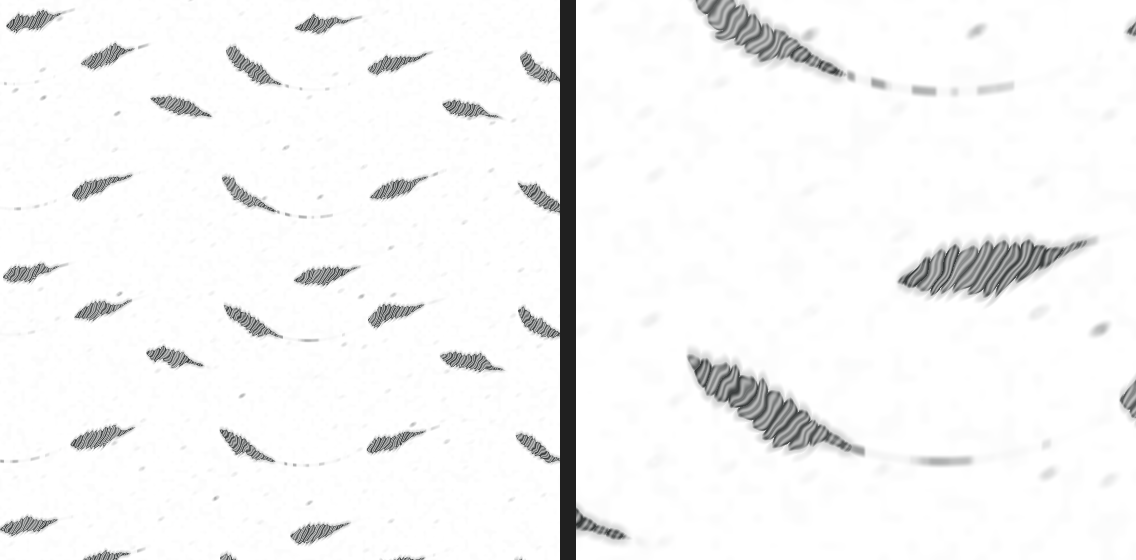
Left: the whole. Right: its middle third, enlarged.
This pattern is drawn by a WebGL 1 fragment shader. Its source:

```glsl
precision highp float;
uniform vec2 u_resolution;

#define CELL vec2(0.525, 0.452)
#define ORIGIN vec2(0.056, 0.964)
#define TURN 0.011
#define HALF_LENGTH 0.053
#define HALF_WIDTH 0.0142
#define PITCH 0.0092
#define LEAN 0.65
#define SOFTNESS 0.0032
#define SPECK_GRID 0.045
#define TINT vec3(1.0, 0.985, 0.985)

vec3 hash3(vec2 p) {
  vec3 q = fract(p.xyx * vec3(0.1031, 0.1030, 0.0973));
  q += dot(q, q.yxz + 33.33);
  return fract((q.xxy + q.yzz) * q.zyx);
}

float noise(vec2 p) {
  vec2 i = floor(p);
  vec2 f = fract(p);
  f = f * f * (3.0 - 2.0 * f);
  float low = mix(hash3(i).x, hash3(i + vec2(1.0, 0.0)).x, f.x);
  float high = mix(hash3(i + vec2(0.0, 1.0)).x, hash3(i + 1.0).x, f.x);
  return mix(low, high, f.y);
}

// Ink of one twisted tuft lying along a curved spine, with its dotted trail
float tuft(vec2 q, float slope, float curve, float reach, vec2 id) {
  vec3 r = hash3(id + 40.0);
  vec3 s = hash3(id + 91.0);
  float seed = floor(r.z * 200.0);
  q -= (s.xy - 0.5) * vec2(0.008, 0.005);
  slope += (s.z - 0.5) * 0.1;

  float tangent = slope + 2.0 * curve * q.x;
  float along = q.x * sqrt(1.0 + slope * slope);
  float across = (q.y - slope * q.x - curve * q.x * q.x) / sqrt(1.0 + tangent * tangent);
  float t = along / (HALF_LENGTH * (0.9 + 0.2 * r.x));

  // Lumpy body: blunt on the left, thinning to a tail on the right
  float sway = (noise(vec2(t * 2.6 + 20.0, seed)) - 0.5) * HALF_WIDTH * 0.6;
  float y = across + sway * smoothstep(1.1, 0.6, abs(t));
  float blunt = sqrt(smoothstep(-1.0, mix(-0.65, -0.1, r.y * r.y), t));
  float taper = mix(1.0, 0.2, smoothstep(mix(-0.25, 0.35, s.x), 0.85, t));
  taper *= 1.0 - smoothstep(0.9, 1.2, t);
  float lumps = 0.78 + 0.42 * noise(vec2(t * 3.5 + 50.0, seed + 7.0));
  float width = HALF_WIDTH * blunt * taper * lumps;

  // Leaning strands with rounded ends and dark seams
  float warp = noise(vec2(along, across) * 110.0 + seed) * 0.55;
  float phase = (along - LEAN * y + 14.0 * y * y) / PITCH + warp;
  float f = abs(fract(phase) - 0.5) * 2.0;
  vec3 strand = hash3(vec2(floor(phase) + 60.0, seed));
  float d = abs(y) - width * (0.92 + 0.2 * strand.x - 0.3 * f * f);
  float seam = smoothstep(0.4, 0.95, f);
  float crease = 0.55 * smoothstep(0.35, 0.0, abs(f - 0.1 * strand.y));
  float rim = 0.3 * smoothstep(-0.004, -0.001, d);
  float tone = mix(0.29, 0.72, clamp(max(seam, crease) + rim, 0.0, 1.0));
  tone *= 0.85 + 0.25 * strand.z;
  float present = smoothstep(0.0, 0.0025, width);
  float body = tone * smoothstep(SOFTNESS * 0.5, -SOFTNESS * 0.5, d);
  float halo = 0.15 * smoothstep(0.006, 0.0, d);
  float ink = max(body, halo) * present;

  // Broken specks continuing along the spine
  float run = smoothstep(0.04, 0.055, q.x) * smoothstep(reach, 0.04, q.x);
  float dots = smoothstep(0.5, 0.8, noise(vec2(along * 110.0 + 30.0, seed)));
  float thin = smoothstep(0.0045, 0.0005, abs(across));
  return max(ink, thin * run * (0.05 + 0.5 * dots) * (0.35 + 0.5 * r.y));
}

// Faint scattered dust
float dust(vec2 p) {
  vec2 g = p / SPECK_GRID;
  vec2 id = floor(g);
  vec3 r = hash3(id + 13.0);
  vec3 s = hash3(id + 71.0);
  vec2 v = (fract(g) - 0.25 - 0.5 * r.xy) * SPECK_GRID;
  v.y -= 0.4 * v.x;
  float dot_ink = smoothstep(0.007, 0.001, length(v * vec2(0.8, 1.2)));
  float strength = step(0.65, r.z) * (0.03 + 0.25 * pow(s.x, 6.0));
  return dot_ink * strength * (0.6 + 0.8 * noise(p * 250.0));
}

void main() {
  vec2 p = gl_FragCoord.xy / u_resolution.y;
  vec2 d = p - ORIGIN;
  vec2 g = d + TURN * vec2(-d.y, d.x);

  // Four columns per cell; odd columns repeat twice as often downward
  vec4 drop = vec4(0.0, 0.066, 0.149, 0.085);
  vec4 slope = vec4(0.2, 0.32, -0.25, -0.56);
  vec4 curve = vec4(0.5, 0.2, -1.0, 2.7);
  vec4 reach = vec4(0.1, 0.1, 0.07, 0.23);
  float ink = dust(p);
  for (int i = 0; i < 4; i++) {
    float column = float(i);
    vec2 period = CELL * vec2(1.0, 1.0 - 0.5 * mod(column, 2.0));
    vec2 q = g - vec2(column * 0.25 * CELL.x, -drop[i]);
    vec2 id = floor(q / period + 0.5);
    ink = max(ink, tuft(q - id * period, slope[i], curve[i], reach[i], id + column * 17.0));
  }

  // Slight paper grain
  ink += 0.014 * smoothstep(0.5, 1.0, noise(p * 120.0));
  gl_FragColor = vec4(1.0 - ink * TINT, 1.0);
}
```
